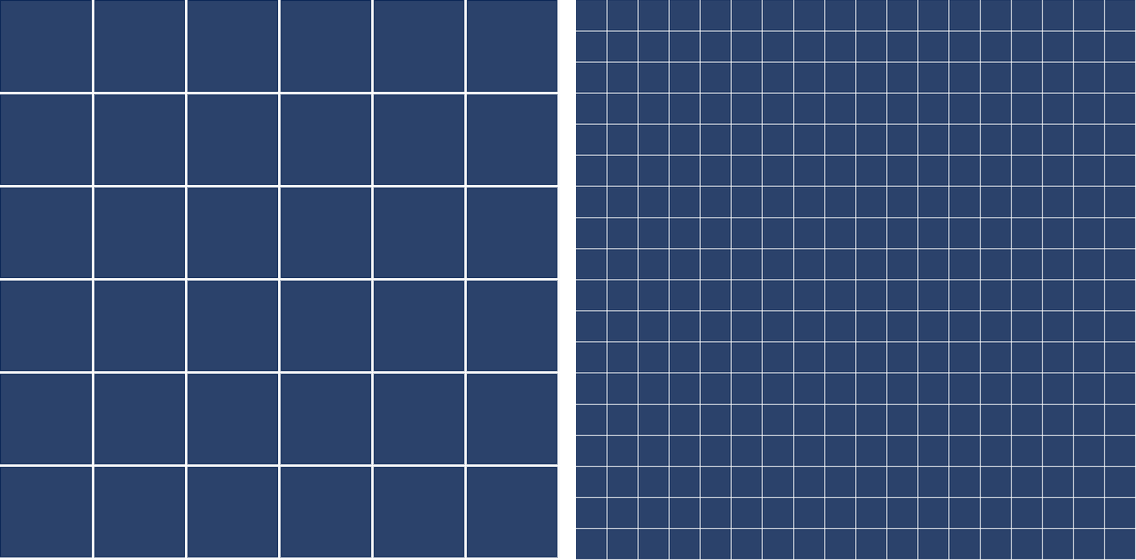
Left, the tile; right, the same tile 3 across and 3 down.
A WebGL 1 fragment shader for this pattern:

```glsl
precision highp float;
// Six by six navy square tiles parted by thin white grout lines.
// Each line is a wrapped distance to the nearest tile border, with a
// darker rim where the tile meets the grout.

uniform vec2 u_resolution;

// Canvas size in tile pitches: the last grout line ends flush with the edge,
// which leaves the first tile of each row and column slightly larger.
const float span = 6.0141;

// Share of a pixel lying within the given distance of a line's centre.
float coverage(float distanceToLine, float halfWidth, float pixel) {
  return clamp((halfWidth - distanceToLine) / pixel + 0.5, 0.0, 1.0);
}

void main() {
  vec2 uv = gl_FragCoord.xy / u_resolution;
  float pixel = span / min(u_resolution.x, u_resolution.y);

  // Tiles are counted from the upper left corner.
  vec2 position = span * vec2(uv.x, 1.0 - uv.y);

  // Lines one to six, with line six continued across the opposite edge.
  vec2 nearestLine = clamp(floor(position + 0.5), 1.0, 6.0);
  vec2 wrapped = position + span - 6.0;
  vec2 toLine = min(abs(position - nearestLine), wrapped);
  float lineDistance = min(toLine.x, toLine.y);

  // Flat tile, then dark rim, then white grout.
  vec3 color = vec3(0.17, 0.26, 0.42);
  color = mix(color, vec3(0.04, 0.15, 0.335), coverage(lineDistance, 0.024, pixel));
  color = mix(color, vec3(0.99), coverage(lineDistance, 0.0139, pixel));

  gl_FragColor = vec4(color, 1.0);
}
```
